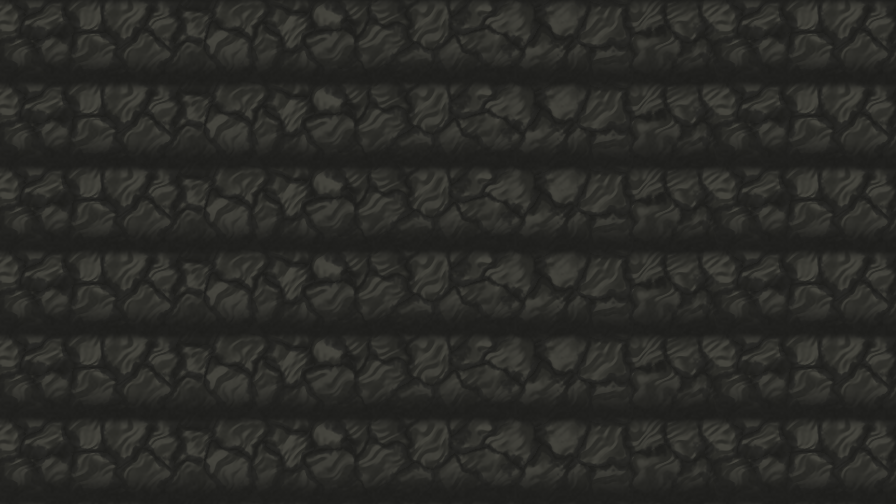
A WebGL 1 fragment shader for this pattern:

```glsl
precision highp float;
// Dark stone courses: six identical bands of irregular cobbles, 1.25 tiles across.
// Wrapped Voronoi cells give the stones, periodic noise roughens their edges,
// stretched noise hatches each face and a vertical ramp darkens the band joints.

uniform vec2 u_resolution;

const float BANDS = 6.01;
const float BAND_PHASE = 0.04;
const float TILE_WIDTH = 1.423;           // in canvas heights
const vec2 TILE_CELLS = vec2(18.0, 2.0);  // stones per tile
const vec3 JOINT_COLOR = vec3(0.122, 0.122, 0.114);
const vec3 GROUND_COLOR = vec3(0.148, 0.148, 0.138);
const vec3 STONE_COLOR = vec3(0.172, 0.172, 0.156);
const vec3 STROKE_COLOR = vec3(0.272, 0.270, 0.243);

float hash(vec2 p) {
    vec3 q = fract(vec3(p.xyx) * 0.1031);
    q += dot(q, q.yzx + 33.33);
    return fract((q.x + q.y) * q.z);
}

vec2 hash2(vec2 p) {
    return vec2(hash(p + 17.3), hash(p + 71.9));
}

// Value noise that repeats after the given number of lattice steps.
float noise(vec2 p, vec2 period) {
    vec2 i = floor(p);
    vec2 f = fract(p);
    f = f * f * (3.0 - 2.0 * f);
    vec2 a = mod(i, period);
    vec2 b = mod(i + 1.0, period);
    return mix(mix(hash(a), hash(vec2(b.x, a.y)), f.x),
               mix(hash(vec2(a.x, b.y)), hash(b), f.x), f.y);
}

float fractalNoise(vec2 p, vec2 period) {
    return 0.55 * noise(p, period)
         + 0.30 * noise(p * 2.0, period * 2.0)
         + 0.15 * noise(p * 4.0, period * 4.0);
}

// Returns the gap between nearest and second distance; also the stone id and offset.
float stoneCells(vec2 p, vec2 cells, out vec2 id, out vec2 offset) {
    vec2 base = floor(p);
    float nearest = 9.0;
    float second = 9.0;
    id = vec2(0.0);
    offset = vec2(0.0);
    for (int j = -2; j <= 2; j++) {
        for (int i = -2; i <= 2; i++) {
            vec2 cell = base + vec2(float(i), float(j));
            vec2 key = mod(cell, cells);
            vec2 site = cell + 0.5 + 0.78 * (hash2(key) - 0.5);
            site.x += 0.5 * key.y;
            vec2 d = p - site;
            float dist = length(d);
            if (dist < nearest) {
                second = nearest;
                nearest = dist;
                id = key;
                offset = d;
            } else {
                second = min(second, dist);
            }
        }
    }
    return second - nearest;
}

// Fine diagonal strokes, tilted a little differently on each stone.
float hatching(vec2 p, float angle, float seed) {
    float c = cos(angle);
    float s = sin(angle);
    vec2 q = vec2(c * p.x + s * p.y, c * p.y - s * p.x);
    q.y += 0.05 * noise(p * 4.0 + 40.0, vec2(512.0));
    float strokes = noise(q * vec2(3.2, 12.5) + 100.0 + 90.0 * seed, vec2(512.0));
    return smoothstep(0.2, 0.85, strokes);
}

// Light on one band: quick rise below the upper joint, long fade to the lower one.
float bandLight(float depth) {
    return smoothstep(0.0, 0.17, depth) * (1.0 - smoothstep(0.5, 0.97, depth));
}

void main() {
    vec2 uv = gl_FragCoord.xy / u_resolution.y;
    float depth = fract((1.0 - uv.y) * BANDS + BAND_PHASE);
    vec2 p = vec2(uv.x / TILE_WIDTH, 1.0 - depth) * TILE_CELLS;
    float pixel = TILE_CELLS.y * BANDS / u_resolution.y;

    // Stone outlines with ragged edges and varied size
    vec2 warp = vec2(noise(p * 3.0, TILE_CELLS * 3.0),
                     noise(p * 3.0 + 7.0, TILE_CELLS * 3.0)) - 0.5;
    vec2 id;
    vec2 offset;
    float edge = stoneCells(p + 0.26 * warp, TILE_CELLS, id, offset);
    float wear = fractalNoise(p * 5.0, TILE_CELLS * 5.0);
    float seed = hash(id + 5.7);
    float inset = mix(0.10, 0.24, seed) + (wear - 0.5) * mix(0.25, 0.6, depth);
    float stone = smoothstep(-0.04 - pixel, 0.07 + pixel, edge - inset);

    // Hatched faces, worn patches and faint strokes in the gaps
    float strokes = hatching(offset, mix(0.45, 0.85, hash(id + 31.0)), seed);
    float patches = fractalNoise(p * 2.0 + 3.0, TILE_CELLS * 2.0);
    float light = bandLight(depth);
    float face = stone * light * mix(0.75, 1.1, seed) * mix(0.75, 1.15, patches);
    vec3 ground = mix(JOINT_COLOR, GROUND_COLOR, smoothstep(0.0, 0.6, light));
    ground += 0.018 * (strokes - 0.5) * (0.3 + light);
    vec3 color = mix(ground, mix(STONE_COLOR, STROKE_COLOR, strokes), clamp(face, 0.0, 1.0));

    // Dark rim around each stone and fine grain
    color *= 1.0 - 0.14 * (1.0 - smoothstep(0.0, 0.16, edge)) * light;
    color += 0.012 * (noise(p * 16.0, TILE_CELLS * 16.0) - 0.5);
    gl_FragColor = vec4(color, 1.0);
}
```
